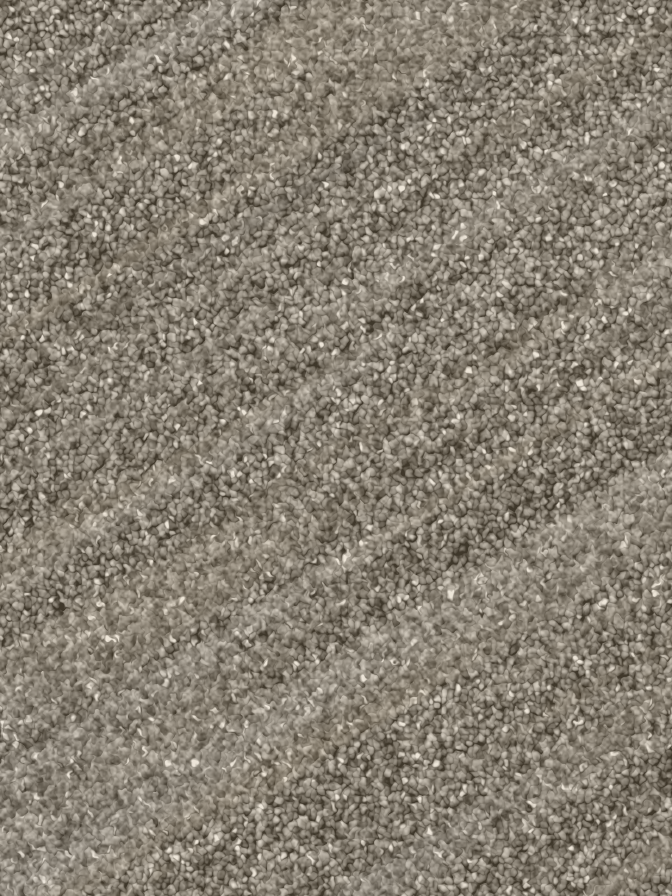
Reproduce this texture procedurally as a WebGL 1 fragment shader.

```glsl
precision highp float;
// Draws a grey-beige carpet with slanted bands of looped and cut pile.

uniform vec2 u_resolution;

const vec3 SHADOW_COLOR = vec3(0.37, 0.34, 0.29);
const vec3 LIGHT_COLOR = vec3(0.87, 0.84, 0.79);
const vec3 WARM_TINT = vec3(0.014, 0.004, -0.014);
const vec2 LIGHT_SIDE = vec2(-0.5, 0.85);
const float BAND_ANGLE = 0.56;
const float TUFTS_ACROSS = 108.0;

float hash(vec2 p) {
  return fract(sin(dot(p, vec2(127.1, 311.7))) * 43758.545);
}

vec2 hash2(vec2 p) {
  return vec2(hash(p), hash(p + 57.3));
}

float noise(vec2 p) {
  vec2 i = floor(p);
  vec2 f = fract(p);
  f = f * f * (3.0 - 2.0 * f);
  float low = mix(hash(i), hash(i + vec2(1.0, 0.0)), f.x);
  float high = mix(hash(i + vec2(0.0, 1.0)), hash(i + vec2(1.0, 1.0)), f.x);
  return mix(low, high, f.y);
}

vec2 rotate(vec2 p, float angle) {
  float c = cos(angle);
  float s = sin(angle);
  return vec2(c * p.x + s * p.y, c * p.y - s * p.x);
}

// Overlapping tufts: x = yarn shade, y = side light, z = fleck, w = height.
vec4 tufts(vec2 p, float looped) {
  vec2 base = floor(p);
  vec3 look = vec3(0.0);
  float total = 0.0;
  float top = -4.0;
  vec2 squeeze = mix(vec2(0.7, 1.45), vec2(0.84, 1.2), looped);
  for (int y = -1; y <= 1; y++) {
    for (int x = -1; x <= 1; x++) {
      vec2 id = base + vec2(float(x), float(y));
      vec2 offset = p - id - 0.1 - 0.8 * hash2(id);
      float lean = mix(0.7, 2.9, hash(id + 19.7));
      float d = length(rotate(offset, lean) * squeeze);
      float height = 0.3 * hash(id + 33.3) - d * d;
      float weight = exp(11.0 * height);
      float fleck = smoothstep(0.85, 0.95, hash(id + 7.9));
      fleck *= 1.0 - smoothstep(0.2, 0.6, d);
      look += weight * vec3(hash(id + 83.1) - 0.5, dot(offset, LIGHT_SIDE), fleck);
      total += weight;
      top = max(top, height);
    }
  }
  return vec4(look / total, top);
}

// Share of looped pile: 1 in beaded bands, 0 in soft cut bands.
float loopedPile(vec2 p) {
  vec2 q = rotate(p, BAND_ANGLE);
  float wide = noise(q * vec2(0.8, 17.0) + 4.0);
  float narrow = noise(q * vec2(1.4, 40.0) + 31.0);
  float ragged = noise(p * 55.0) - 0.5;
  return smoothstep(0.42, 0.64, 0.52 * wide + 0.48 * narrow + 0.14 * ragged);
}

// Brightness of the pile, 0 = shadow colour and 1 = light colour.
float pileTone(vec2 p, float looped) {
  vec2 warp = vec2(noise(p * 150.0), noise(p * 150.0 + 40.0)) - 0.5;
  vec4 tuft = tufts(p * TUFTS_ACROSS + warp * mix(0.9, 0.55, looped), looped);
  float rise = max(tuft.w, -0.22) - 0.08;
  float hollow = 1.0 - smoothstep(-0.2, 0.04, tuft.w);
  float fuzz = noise(p * 240.0) + noise(p * 150.0 + 9.0) - 1.0;

  float cutTone = 0.39 + 0.42 * tuft.x + 0.2 * tuft.y + 0.35 * rise + 0.36 * fuzz;
  float loopTone = 0.41 + 0.5 * tuft.x + 0.32 * tuft.y + 0.75 * rise
    + 0.3 * fuzz - 0.16 * hollow;
  return mix(cutTone, loopTone, looped) + 0.46 * tuft.z;
}

vec3 carpet(vec2 p) {
  float looped = loopedPile(p);
  vec2 q = rotate(p, BAND_ANGLE);
  float streak = noise(q * vec2(1.0, 34.0) + 71.0) - 0.5;
  float seam = 4.0 * looped * (1.0 - looped);
  float patches = noise(p * 6.0 + 12.0) - 0.5;
  float tone = pileTone(p, looped) + 0.17 * streak + 0.03 * patches;
  tone += 0.01 - 0.05 * seam;
  float warmth = (1.0 - looped) * (noise(q * vec2(2.0, 14.0)) - 0.4);
  return mix(SHADOW_COLOR, LIGHT_COLOR, clamp(tone, -0.25, 1.12))
    + WARM_TINT * warmth;
}

void main() {
  // Four samples per pixel smooth the edges of the tufts.
  vec3 color = vec3(0.0);
  for (int y = 0; y < 2; y++) {
    for (int x = 0; x < 2; x++) {
      vec2 shift = vec2(float(x), float(y)) * 0.5 - 0.25;
      color += carpet((gl_FragCoord.xy + shift) / u_resolution.x);
    }
  }
  gl_FragColor = vec4(color * 0.25, 1.0);
}
```
